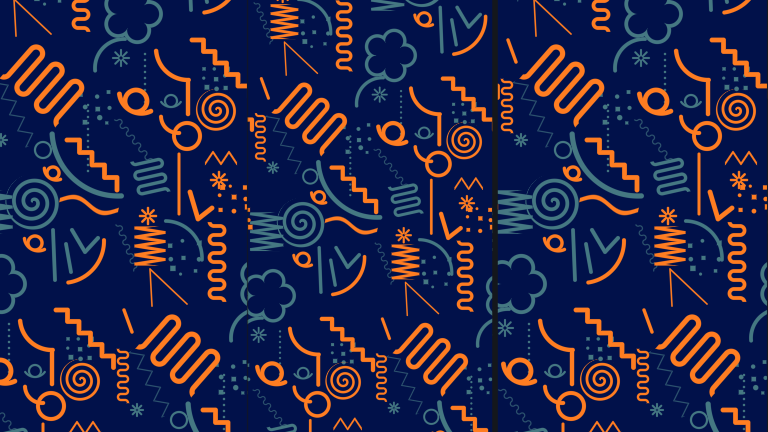
This pattern is drawn by a WebGL 2 fragment shader. Its source:

```glsl
#version 300 es
precision highp float;
// Coils, curls and confetti in orange and teal on navy. Every motif wraps
// itself onto a half-offset lattice, shown at two scales in three panels.
uniform vec2 u_resolution;
out vec4 fragColor;

const vec3 NAVY = vec3(.005, .065, .29), TEAL = vec3(.27, .47, .51);
const vec3 ORANGE = vec3(1, .49, .13), SEAM = vec3(.08, .09, .11);
const float PI = 3.14159, DOWN = PI / 2.;

vec2 hash(float n) { return fract(sin(n * vec2(12.71, 31.17)) * 4375.5); }

// Offset from the nearest lattice copy of (x, y), turned by a
vec2 at(vec2 p, int x, int y, float a) {
  p -= vec2(x, y);
  p -= round(p.y / 270.) * vec2(136, 270);
  p.x -= 272. * round(p.x / 272.);
  float c = cos(a), s = sin(a);
  return vec2(c * p.x + s * p.y, c * p.y - s * p.x);
}
vec2 at(vec2 p, int x, int y) { return at(p, x, y, 0.); }

// Stroke distances
float seg(vec2 q, vec2 b) { return length(q - b * clamp(dot(q, b) / dot(b, b), 0., 1.)); }
float vee(vec2 q, vec2 a, vec2 b) { return min(seg(q, a), seg(q, b)); }
float ring(vec2 q, float r) { return abs(length(q) - r); }
float arc(vec2 q, float r, float span) {
  q.y = abs(q.y);
  return atan(q.y, q.x) < span ? ring(q, r) : length(q - r * vec2(cos(span), sin(span)));
}
float curl(vec2 q, float r) { return min(ring(q, r), arc(vec2(q.y + r, q.x), 2. * r, .95)); }
float spiral(vec2 q, float gap, float turns) {
  float r = length(q), t = r / gap - atan(q.y, q.x) / (2. * PI);
  return max(abs(fract(t) - .5) * gap, r - gap * turns);
}
// Parallel strokes joined by alternate half circles
float coil(vec2 q, float s, float h, float n) {
  float o = q.y < 0. ? .5 : 1.5, m = (n - 1.) * s * .5;
  float u = q.x - s * (o + 2. * round((q.x / s - o) * .5));
  return max(ring(vec2(u, max(abs(q.y) - h, 0.)), s * .5), abs(q.x - m) - m - 2.);
}
float zigzag(vec2 q, float period, float amp, float len) {
  float k = 4. * amp / period, y = amp * (abs(fract(q.x / period) - .5) * 4. - 1.);
  return max(abs(q.y - y) / sqrt(1. + k * k), max(abs(q.y) - amp, abs(q.x) - len));
}
float stairs(vec2 q, float s, float n) {
  q -= s * clamp(floor((q.x + q.y) / (2. * s)), 0., n - 1.);
  return min(seg(q, vec2(s, 0)), seg(q - vec2(s, 0), vec2(0, s)));
}
float swash(vec2 q, float len, float amp) {
  return max(abs(q.y - amp * sin(q.x * PI / len)) * .8, abs(q.x) - len);
}
vec2 fold(vec2 q, float n) {
  float w = 2. * PI / n, a = mod(atan(q.y, q.x) + w * .5, w) - w * .5;
  return length(q) * vec2(cos(a), sin(a));
}
float star(vec2 q, float r) { return seg(fold(q, 8.) - vec2(r * .3, 0), vec2(r * .7, 0)); }
float cloud(vec2 q) { return abs(min(length(fold(q, 5.) - vec2(17, 0)) - 12., length(q) - 17.)); }
float dots(vec2 q, float n) {
  return length(vec2(q.x, q.y - 6. * clamp(round(q.y / 6.), 0., n - 1.)));
}
// Loose squares and discs
float confetti(vec2 q, float size) {
  float d = 99.;
  for (float i = 0.; i < 9.; i++) {
    vec2 h = hash(i + size);
    vec2 c = q - size * (vec2(mod(i, 3.), floor(i / 3.)) - 1.3 + .6 * h);
    d = min(d, (mod(i, 2.) < 1. ? max(abs(c.x), abs(c.y)) : length(c)) - 1.4 - 1.5 * h.x);
  }
  return d;
}

float orangeShapes(vec2 p) {
  float d = coil(at(p, 20, 62, .72), 13., 17., 6.) - 2.6;
  d = min(d, min(stairs(at(p, 67, 140), 12.5, 4.), stairs(at(p, 192, 40), 11.5, 5.)) - 2.4);
  d = min(d, spiral(at(p, 217, 110), 7., 2.8) - 1.4);
  d = min(d, min(curl(at(p, 53, 173, .6), 6.), curl(at(p, 35, 243, .5), 7.)) - 1.7);
  d = min(d, curl(at(p, 136, 101, .5), 11.) - 2.4);
  d = min(d, min(ring(at(p, 187, 136), 13.), arc(at(p, 178, 116, 2.3), 17., .8)) - 2.);
  d = min(d, swash(at(p, 89, 205, .2), 28., 5.) - 1.8);
  d = min(d, zigzag(at(p, 150, 246, DOWN), 9., 14., 18.) - 1.6);
  d = min(d, coil(at(p, 217, 226, DOWN), 9., 3., 9.) - 1.9);
  d = min(d, coil(at(p, -13, 82, DOWN), 6., 2., 9.) - 1.2);
  d = min(d, min(star(at(p, 148, 216), 8.), star(at(p, 219, 180), 8.)) - 1.2);
  d = min(d, seg(at(p, 179, 154), vec2(0, 60)) - 1.5);
  d = min(d, vee(at(p, 198, 219), vec2(-8, -27), vec2(14, -11)) - 2.4);
  d = min(d, zigzag(at(p, 221, 158), 16., 6., 15.) - 1.);
  d = min(d, min(seg(at(p, 188, 80), vec2(0, 34)), arc(at(p, 188, 48, 2.3), 32., .75)) - 2.2);
  d = min(d, arc(at(p, 62, 241, .7), 42., .72) - 2.);
  d = min(d, seg(at(p, -12, 40), vec2(8, 22)) - 1.7);
  d = min(d, vee(at(p, 150, 269), vec2(2, 37), vec2(37, 35)) - .8);
  return min(d, confetti(at(p, 233, 198), 12.));
}

float tealShapes(vec2 p) {
  float d = min(cloud(at(p, 132, 14)), arc(at(p, 124, 68, 3.9), 29., .85)) - 1.9;
  d = min(d, spiral(at(p, 33, 202), 9.5, 2.7) - 1.9);
  d = min(d, arc(at(p, 118, 130, 2.3), 66., .78) - 2.6);
  d = min(d, zigzag(at(p, -6, 212, DOWN), 10., 17., 20.) - 1.7);
  d = min(d, coil(at(p, 147, 162, 1.35), 7.5, 11., 5.) - 1.7);
  d = min(d, min(seg(at(p, 53, 230), vec2(2, 50)), seg(at(p, 66, 244), vec2(5, 28))) - 1.9);
  d = min(d, vee(at(p, 85, 252), vec2(-13, -22), vec2(13, -14)) - 2.);
  d = min(d, arc(at(p, 165, 258, -.75), 37., .8) - 1.8);
  d = min(d, min(star(at(p, 121, 58), 8.), star(at(p, 1, 140), 6.)) - 1.);
  d = min(d, min(ring(at(p, 43, 150), 8.), curl(at(p, 171, 101), 6.)) - 1.1);
  d = min(d, min(dots(at(p, 145, 54), 10.), dots(at(p, 88, 105), 12.)) - 1.2);
  d = min(d, min(confetti(at(p, 97, 108), 13.), confetti(at(p, 216, 78), 10.)));
  return min(d, confetti(at(p, 184, 258), 14.));
}

float fineShapes(vec2 p) {
  float d = min(coil(at(p, 118, 120, .9), 5., 0., 11.), coil(at(p, 119, 226, 1.2), 5., 0., 10.));
  return min(d, zigzag(at(p, 15, 112, 1.1), 18., 6., 36.)) - .6;
}

float ink(float d, float e) { return 1. - smoothstep(-e, e, d); }

void main() {
  float unit = 432. / u_resolution.y;
  vec2 p = vec2(gl_FragCoord.x, u_resolution.y - gl_FragCoord.y) * unit;
  // Panel offset and scale
  vec3 panel = p.x < 247.5 ? vec3(0, 0, 1) : p.x < 495. ? vec3(272, 43, .89) : vec3(520, 0, 1);
  vec2 q = (p - panel.xy) / panel.z;
  float e = .7 * unit / panel.z;
  vec3 color = mix(NAVY, TEAL, .65 * ink(fineShapes(q), e));
  color = mix(color, TEAL, ink(tealShapes(q), e));
  color = mix(color, ORANGE, ink(orangeShapes(q), e));
  // Dark seams
  color = mix(color, SEAM, ink(min(abs(p.x - 495.) - 2.8, 767. - p.x), e));
  fragColor = vec4(mix(color, SEAM, .7 * ink(abs(p.x - 247.5) - .6, e)), 1);
}
```
